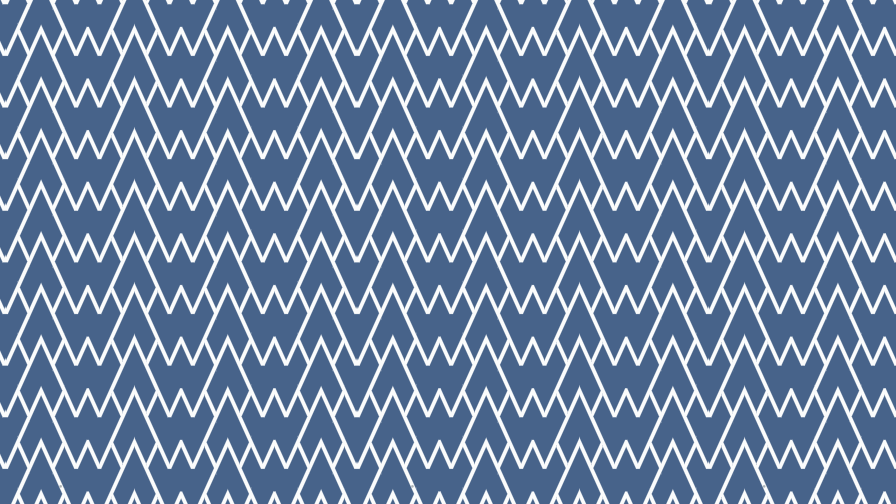
Reproduce this pattern procedurally as a Shadertoy shader.

```glsl
// All lengths are fractions of the canvas height
const vec3 BLUE = vec3(0.28, 0.39, 0.54);
const vec3 WHITE = vec3(0.985, 0.99, 0.99);
const vec3 SPECK_GREY = vec3(0.47, 0.51, 0.53);
const float STEP = 0.0463;         // spacing of the small peaks
const float ROW = 0.10243;         // spacing of the rows
const float TILE = 0.6979;         // four peaks, cropped at the seam
const float SEAM_X = 0.0104;
const float FIRST_APEX = 0.0581;   // depth of the first apex below the top edge
const float HALF_LINE = 0.0038;
const float VALLEY_CUT = 0.0016;   // flat foot below each valley
const float PEAK_CUT = 0.0048;     // blunt tip above each small peak
const vec2 SPECK = vec2(0.110, 0.035);
const float SPECK_RADIUS = 0.0025;

// Signed distance to one row: a = distance from the apex axis, v = depth below the apex
float mountainRow(float a, float v) {
    float slope = ROW / STEP;
    float toNormal = inversesqrt(1.0 + slope * slope);

    // Long flank, then the rise to the small peak between two mountains
    float zigzag = abs(v - slope * min(a, 3.0 * STEP - a)) * toNormal - HALF_LINE;
    zigzag = max(zigzag, v - 1.5 * ROW - VALLEY_CUT);
    if (a > 1.5 * STEP) zigzag = max(zigzag, ROW - PEAK_CUT - v);

    // Short spur from the flank down to the next row
    float spur = abs(v - slope * (2.0 * STEP - a)) * toNormal - HALF_LINE;
    spur = max(spur, abs(a - 0.75 * STEP) - 0.25 * STEP);

    return min(zigzag, spur);
}

float coverage(float dist, float pixel) {
    return 1.0 - smoothstep(-0.75 * pixel, 0.75 * pixel, dist);
}

void mainImage(out vec4 fragColor, in vec2 fragCoord) {
    float pixel = 1.0 / iResolution.y;
    vec2 p = fragCoord * pixel;

    // Fold the tile onto one half mountain
    float tileX = mod(p.x - SEAM_X, TILE);
    float a = abs(mod(tileX - 0.5 * TILE, 4.0 * STEP) - 2.0 * STEP);
    float v = mod(1.0 - p.y - FIRST_APEX, ROW);

    // Rows overlap their neighbours
    float dist = 1.0;
    for (int i = -1; i <= 1; i++)
        dist = min(dist, mountainRow(a, v + float(i) * ROW));

    vec3 color = mix(BLUE, WHITE, coverage(dist, pixel));

    // One faint blemish per tile along the lowest row
    float speck = coverage(length(vec2(tileX, p.y) - SPECK) - SPECK_RADIUS, pixel);
    color = mix(color, SPECK_GREY, 0.6 * speck);

    fragColor = vec4(color, 1.0);
}
```
